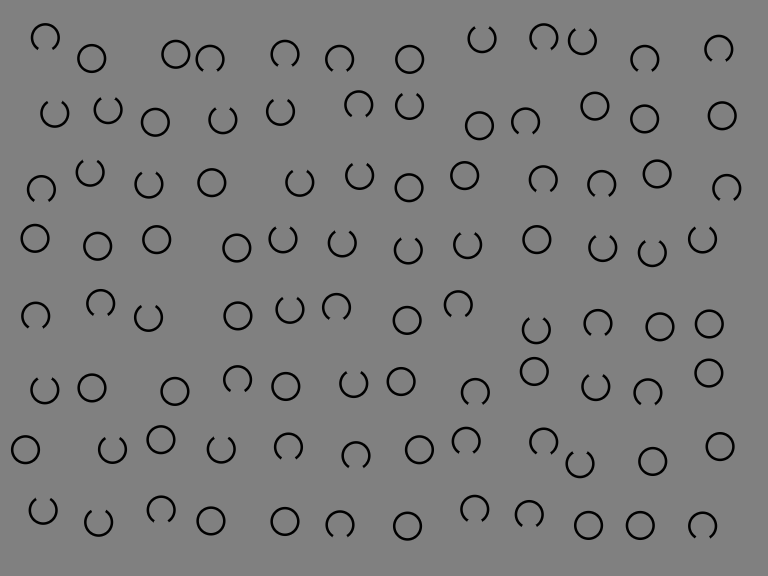
This pattern is drawn by a WebGL 1 fragment shader. Its source:

```glsl
precision highp float;

uniform vec2 u_resolution;

// Layout, in units of the canvas height
const vec2 GRID_COUNT = vec2(12.0, 8.0);
const vec2 CELL_SIZE = vec2(0.1066, 0.1163);
const vec2 GRID_CENTER = vec2(-0.0104, 0.007);
const vec2 JITTER = vec2(0.026, 0.0245);

// Ring shape
const float RADIUS = 0.0231;
const float HALF_STROKE = 0.0022;
const float GAP_HALF_ANGLE = 0.56;

const vec3 GRAY = vec3(0.502);
const vec3 BLACK = vec3(0.0);

// Three independent random values in 0..1 per cell
vec3 hash3(vec2 cell) {
    vec3 h = fract(cell.xyx * vec3(0.1031, 0.1030, 0.0973));
    h += dot(h, h.yxz + 33.33);
    return fract((h.xxy + h.yzz) * h.zyx);
}

float ringDistance(vec2 p, float radius, float halfStroke) {
    return abs(length(p) - radius) - halfStroke;
}

// Positive inside a wedge that opens upwards from the origin
float wedgeDistance(vec2 p, float halfAngle) {
    return dot(vec2(abs(p.x), p.y), vec2(-cos(halfAngle), sin(halfAngle)));
}

// Gap direction: 1 opens at the top, -1 at the bottom, 0 is closed
float gapDirection(float pick) {
    return step(0.69, pick) - step(pick, 0.37);
}

float landoltDistance(vec2 p, float direction) {
    float ring = ringDistance(p, RADIUS, HALF_STROKE);
    float wedge = wedgeDistance(vec2(p.x, p.y * direction), GAP_HALF_ANGLE);
    return direction == 0.0 ? ring : max(ring, wedge);
}

float coverage(float dist, float pixel) {
    return clamp(0.5 - dist / pixel, 0.0, 1.0);
}

void main() {
    float pixel = 1.0 / u_resolution.y;
    vec2 p = (gl_FragCoord.xy - 0.5 * u_resolution) * pixel;

    // Cell lookup; jittered rings always stay within their own cell
    vec2 grid = (p - GRID_CENTER) / CELL_SIZE + 0.5 * GRID_COUNT;
    vec2 cell = floor(grid);
    vec2 local = (grid - cell - 0.5) * CELL_SIZE;
    vec2 bounds = step(vec2(0.0), cell) * step(cell, GRID_COUNT - 1.0);

    // One displaced ring per cell
    vec3 random = hash3(cell + 17.0);
    vec2 offset = (2.0 * random.xy - 1.0) * JITTER;
    float dist = landoltDistance(local - offset, gapDirection(random.z));
    float ink = coverage(dist, pixel) * bounds.x * bounds.y;

    gl_FragColor = vec4(mix(GRAY, BLACK, ink), 1.0);
}
```
